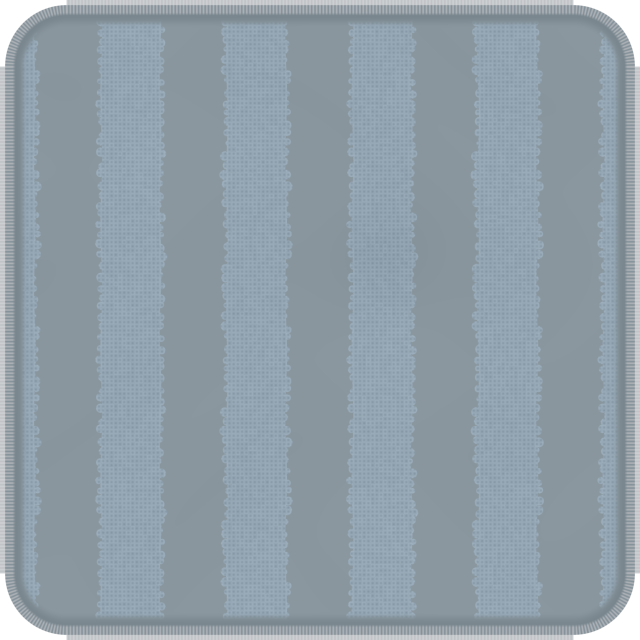
Reproduce this pattern procedurally as a Shadertoy shader.

```glsl
// Woven cloth square with vertical ragged stripes and a stitched, rounded hem.
// Stripes are boxes joined with scattered discs; their edges repeat every two
// columns and every 0.4 units of height. Layered sines add faint wear.

const float STRIPE_PITCH = 0.1962;
const float STRIPE_ORIGIN = 0.2045;
const float STRIPE_HALF = 0.0465;
const float EDGE_ROWS = 25.0;
const float EDGE_PITCH = 0.4 / EDGE_ROWS;
const float HEM_HALF = 0.492;
const float HEM_RADIUS = 0.096;
const float TAU = 6.2831853;

const vec3 GROUND = vec3(0.540, 0.590, 0.618);
const vec3 STRIPE = vec3(0.572, 0.642, 0.695);
const vec3 SHADOW = vec3(0.455, 0.505, 0.535);
const vec3 THREAD = vec3(0.640, 0.660, 0.680);
const vec3 FRINGE = vec3(0.780, 0.790, 0.800);

float hash(vec2 p) {
    vec3 q = fract(vec3(p.xyx) * 0.1031);
    q += dot(q, q.yzx + 33.33);
    return fract((q.x + q.y) * q.z);
}

float roundedBox(vec2 p, float halfSize, float radius) {
    vec2 q = abs(p) - halfSize + radius;
    return length(max(q, 0.0)) + min(max(q.x, q.y), 0.0) - radius;
}

float coverage(float d, float pixel) {
    return 1.0 - smoothstep(-pixel, pixel, d);
}

// Distance to a stripe whose sides are covered in uneven round tufts.
float raggedStripe(vec2 p, float column) {
    float side = step(0.0, p.x);
    float seed = mod(column, 2.0) * 2.0 + side;
    float sway = 0.0014 * sin(p.y * TAU * 5.0 + seed * 2.1);
    float x = abs(p.x) - STRIPE_HALF - sway;
    float d = x;
    float row = floor(p.y / EDGE_PITCH);
    for (float i = -1.0; i <= 1.0; i++) {
        float id = row + i;
        vec2 key = vec2(mod(id, EDGE_ROWS), seed * 17.0 + 3.0);
        float y = (id + 0.25 + 0.5 * hash(key)) * EDGE_PITCH;
        float shift = mix(-0.003, 0.0025, hash(key + 41.0));
        float radius = mix(0.0045, 0.0080, hash(key + 73.0));
        d = min(d, length(vec2(x - shift, p.y - y)) - radius);
    }
    return d;
}

// Grid of dark pinholes with small changes from thread to thread.
float weave(vec2 p, float count) {
    vec2 cell = p * count;
    vec2 wave = 0.5 - 0.5 * cos(cell * TAU);
    float hole = wave.x * wave.y;
    float fleck = hash(floor(cell)) - 0.5;
    return 0.018 - 0.060 * hole + 0.020 * fleck;
}

float wear(vec2 p) {
    float a = sin(p.x * 9.0 + 2.0 * sin(p.y * 7.0 + 0.6));
    float b = sin(p.y * 11.0 + 1.7 * sin(p.x * 8.0 + 1.3));
    float smudge = exp(-dot(p - vec2(0.60, 0.60), p - vec2(0.60, 0.60)) / 0.006);
    return 0.004 * a * b - 0.020 * smudge;
}

// Length along the hem, following the arc at each corner.
float hemPosition(vec2 p) {
    vec2 a = abs(p);
    vec2 q = a - HEM_HALF + HEM_RADIUS;
    if (min(q.x, q.y) > 0.0) return atan(q.y, q.x) * HEM_RADIUS;
    return a.x > a.y ? a.y : a.x;
}

float stitches(float position, float pitch) {
    return 0.5 + 0.5 * cos(position / pitch * TAU);
}

void mainImage(out vec4 fragColor, in vec2 fragCoord) {
    vec2 uv = fragCoord / iResolution.xy;
    float pixel = 0.75 / min(iResolution.x, iResolution.y);
    vec2 centered = uv - 0.5;
    float hem = roundedBox(centered, HEM_HALF, HEM_RADIUS);

    // Striped cloth.
    float column = floor((uv.x - STRIPE_ORIGIN) / STRIPE_PITCH + 0.5);
    vec2 local = vec2(uv.x - STRIPE_ORIGIN - column * STRIPE_PITCH, uv.y);
    float stripe = raggedStripe(local, column);
    float outline = 1.0 - smoothstep(0.0, 0.0025, abs(stripe + 0.0015));
    vec3 stripeColor = STRIPE + weave(uv, 152.0) + 0.015 * outline;
    float inset = 1.0 - smoothstep(-0.032, -0.022, hem);
    vec3 color = mix(GROUND, stripeColor, coverage(stripe, pixel) * inset);
    color += wear(uv);

    // Soft shade inside the hem, then its stitched band.
    color = mix(color, SHADOW, 0.75 * smoothstep(-0.036, -0.016, hem));
    float tick = stitches(hemPosition(centered), 0.0052);
    vec3 band = mix(SHADOW + 0.07, THREAD + 0.03, tick);
    color = mix(color, band, smoothstep(-0.017, -0.011, hem));

    // Pale fringe on straight sides and white beyond the corners.
    float corner = min(abs(centered.x), abs(centered.y)) - HEM_HALF + HEM_RADIUS;
    vec3 fringe = FRINGE + 0.05 * (tick - 0.5);
    vec3 outside = mix(vec3(1.0), fringe, coverage(corner, pixel));
    color = mix(outside, color, coverage(hem, pixel));

    fragColor = vec4(color, 1.0);
}
```
